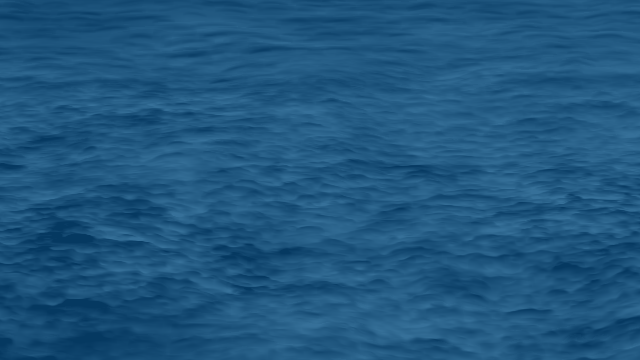
Reproduce this texture procedurally as a WebGL 1 fragment shader.

```glsl
precision highp float;
uniform vec2 u_resolution;

float hash(vec2 p) {
  vec3 q = fract(p.xyx * 0.1031);
  q += dot(q, q.yzx + 33.33);
  return fract((q.x + q.y) * q.z);
}

// Smooth value noise centred on zero
float noise(vec2 p) {
  vec2 i = floor(p), f = fract(p);
  f = f * f * (3.0 - 2.0 * f);
  float low = mix(hash(i), hash(i + vec2(1.0, 0.0)), f.x);
  float high = mix(hash(i + vec2(0.0, 1.0)), hash(i + vec2(1.0, 1.0)), f.x);
  return mix(low, high, f.y) - 0.5;
}

// Leaning waves: displacing the noise by itself sharpens one side of each crest
float wave(vec2 p) {
  p.y += 0.8 * noise(p * vec2(0.6, 0.2) + 5.7);
  float lift = noise(p);
  return noise(p + vec2(0.2 * lift, 0.9 * lift));
}

// Fine wavelets, long and nearly level
float ripples(vec2 p) {
  float sum = 0.0, gain = 1.0;
  vec2 scale = vec2(10.0, 62.0);
  for (int i = 0; i < 4; i++) {
    float tilt = mod(float(i), 2.0) * 0.13 - 0.06;
    sum += gain * wave(vec2(p.x, p.y + tilt * p.x) * scale + float(i) * 17.3);
    scale *= vec2(1.65, 1.45);
    gain *= 0.95;
  }
  return sum;
}

// Arched wave faces: crisp crest on top, shade fading out below
float crests(vec2 p, float softness) {
  float shade = 0.0;
  vec2 scale = vec2(1.7, 8.0);
  for (int i = 0; i < 6; i++) {
    vec2 g = p * scale + float(i) * vec2(7.31, 3.47);
    g.x += 5.0 * hash(vec2(floor(g.y), float(i)));
    vec2 id = floor(g), c = fract(g) - 0.5;
    float skew = c.x / (0.3 + 0.17 * hash(id + 11.0));
    float arch = max(0.0, 1.0 - skew * skew);
    float below = 0.22 * arch + 0.2 * hash(id + 29.0) - 0.08 - c.y;
    float edge = softness * scale.y;
    float face = smoothstep(-edge, edge, below) * smoothstep(0.42, 0.0, below);
    float glint = smoothstep(-0.18, -edge, below) * smoothstep(edge, -edge, below);
    shade += sqrt(arch) * hash(id + 47.0) * (face - 0.3 * glint);
    scale *= vec2(1.38, 1.4);
  }
  return shade;
}

void main() {
  vec2 uv = gl_FragCoord.xy / u_resolution;
  float aspect = u_resolution.x / u_resolution.y;

  // Perspective: rows crowd together towards the far water
  vec2 sea = vec2((uv.x - 0.5) * aspect / (1.15 - 0.3 * uv.y), -log(1.6 - uv.y));
  sea += vec2(20.0, 10.0);
  sea.y += 0.06 * noise(sea * vec2(2.4, 4.0)) + 0.02 * noise(sea * vec2(6.0, 9.0));

  // The focal band is crisp, far water blurs away
  float focus = smoothstep(1.0, 0.5, uv.y) * mix(0.6, 1.0, smoothstep(0.0, 0.25, uv.y));
  float patches = 0.95 + 0.9 * noise(sea * vec2(2.5, 9.0) + 9.0);
  float detail = ripples(sea) * patches * focus;

  // Broad swell and chop, with ripples roughening the crest outlines
  float swell = wave(sea * vec2(2.6, 14.0));
  float chop = wave(sea * vec2(5.5, 33.0) + 41.0);
  vec2 rough = vec2(0.0, 0.008 * detail + 0.012 * noise(sea * vec2(14.0, 20.0)));
  float shade = crests(sea + rough, mix(0.014, 0.003, focus));

  float light = 0.72 + 0.3 * swell + 0.28 * chop - 0.34 * shade + 0.46 * detail;

  // Darker left side, far rim and near corner
  light += 0.12 * smoothstep(0.0, 0.55, uv.x) - 0.07;
  light -= 0.13 * smoothstep(0.86, 1.0, uv.y);
  light -= 0.2 * smoothstep(0.55, 0.0, length(uv * vec2(1.0, 1.6)));
  light += 0.07 * smoothstep(0.35, 0.0, abs(uv.y - 0.7));

  vec3 deepBlue = vec3(0.02, 0.222, 0.38);
  vec3 paleBlue = vec3(0.187, 0.412, 0.57);
  gl_FragColor = vec4(mix(deepBlue, paleBlue, clamp(light, 0.0, 1.15)), 1.0);
}
```
